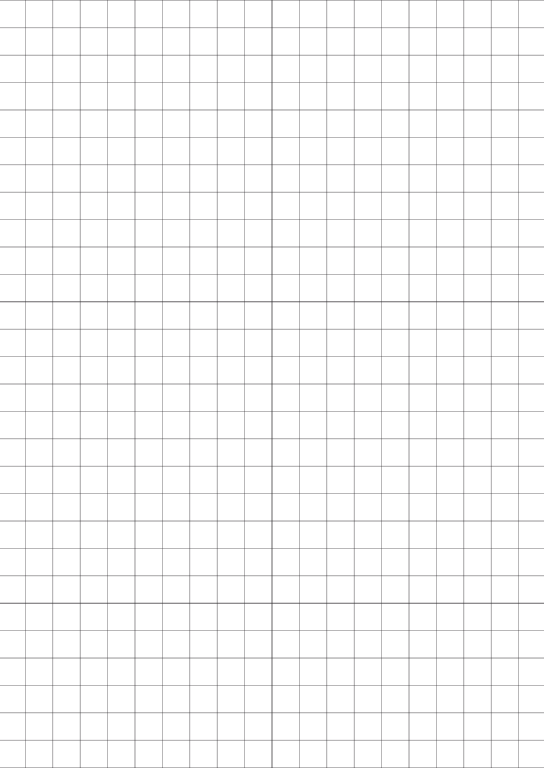
This pattern is drawn by a Shadertoy shader. Its source:

```glsl
// Square ruled grid of thin grey lines on white paper, with a slightly heavier centre column and two heavier rows.

#define CELL_SIZE    0.03568            // grid step, in canvas heights
#define MAJOR_EVERY  11.0               // steps between heavy lines
#define MAJOR_OFFSET vec2(0.0, 3.0)     // heavy column and row, counted from the centre
#define MAJOR_REACH  10.0               // steps from the centre that heavy lines stay within
#define MINOR_WIDTH  0.00054            // thin line width, in canvas heights
#define MAJOR_WIDTH  0.00090            // heavy line width, in canvas heights
#define SOFTNESS     1.2                // smoothing filter size, in pixels
#define PAPER_COLOR  vec3(1.0)
#define INK_COLOR    vec3(0.19, 0.18, 0.19)

// Share of the smoothing box covered by a line, on each axis
vec2 lineCoverage(vec2 dist, vec2 width, float box) {
    vec2 low  = max(dist - 0.5 * box, -0.5 * width);
    vec2 high = min(dist + 0.5 * box,  0.5 * width);
    return clamp((high - low) / box, 0.0, 1.0);
}

void mainImage(out vec4 fragColor, in vec2 fragCoord) {
    float pixel = 1.0 / iResolution.y;
    vec2 pos = (fragCoord - 0.5 * iResolution.xy) * pixel;

    // Nearest column and row line, and the signed distance to each
    vec2 index = floor(pos / CELL_SIZE + 0.5);
    vec2 dist = pos - index * CELL_SIZE;

    // Heavy lines fall on every eleventh index, away from the border
    vec2 phase = mod(index - MAJOR_OFFSET + 0.5, MAJOR_EVERY);
    vec2 isMajor = (1.0 - step(1.0, phase)) * step(abs(index), vec2(MAJOR_REACH));
    vec2 width = mix(vec2(MINOR_WIDTH), vec2(MAJOR_WIDTH), isMajor);

    // Union of the column and row lines
    vec2 cover = lineCoverage(dist, width, SOFTNESS * pixel);
    float ink = 1.0 - (1.0 - cover.x) * (1.0 - cover.y);

    fragColor = vec4(mix(PAPER_COLOR, INK_COLOR, ink), 1.0);
}
```
